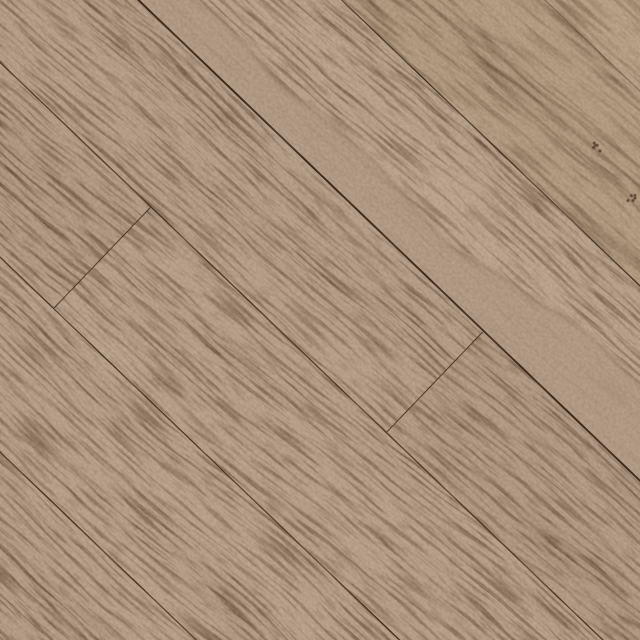
A Shadertoy shader for this texture:

```glsl
// Diagonal oak floor: staggered planks in a rotated frame, each with its own tone.
// The grain is stretched gradient noise and ring lines, bent by a slow warp;
// pores, sapwood, smudges, pin knots and dark seams are layered on top.

#define PLANK_WIDTH   0.2198
#define PLANK_LENGTH  2.0
#define ROW_SHIFT     0.0076   // offset of the seams across the boards
#define JOINT_START  -1.317    // butt joint of row zero
#define JOINT_STEP    0.5095   // stagger from row to row
#define SEAM_HALF     0.0010
#define RING_COUNT    92.0     // fine ring lines per canvas unit
#define PORE_DEPTH    0.62
#define GROWTH_DEPTH  0.15
#define LIGHT_OAK     vec3(0.72, 0.635, 0.545)
#define DARK_OAK      vec3(0.48, 0.39, 0.305)
#define SEAM_COLOUR   vec3(0.24, 0.17, 0.11)

const vec2 ALONG  = vec2(0.722, -0.692);
const vec2 ACROSS = vec2(0.692, 0.722);

float hash(vec2 p) {
    vec3 h = fract(p.xyx * 0.1031);
    h += dot(h, h.yzx + 33.33);
    return fract((h.x + h.y) * h.z);
}

float cornerSlope(vec2 cell, vec2 offset) {
    float angle = 6.2832 * hash(cell);
    return dot(vec2(cos(angle), sin(angle)), offset);
}

// Gradient noise, about -0.7 to 0.7
float noise(vec2 p) {
    vec2 i = floor(p), f = p - i;
    vec2 w = f * f * f * (f * (f * 6.0 - 15.0) + 10.0);
    vec2 e = vec2(1.0, 0.0);
    float low  = mix(cornerSlope(i, f), cornerSlope(i + e, f - e), w.x);
    float high = mix(cornerSlope(i + e.yx, f - e.yx), cornerSlope(i + 1.0, f - 1.0), w.x);
    return mix(low, high, w.y);
}

// Antialiased line coverage from distance, half width and pixel size
float line(float d, float halfWidth, float px) {
    return clamp((halfWidth - d) / px + 0.5, 0.0, 1.0) * min(1.0, 2.0 * halfWidth / px);
}

// Darkness of the wood at u along and v across the boards; q is 0..1 over one board
float woodDarkness(float u, float v, float q, float row, float id) {
    vec2 seed = 60.0 * vec2(hash(vec2(id, 3.0)), hash(vec2(id, 17.0)));
    float coarse = step(4.5, row);

    // Bent cross-grain coordinate
    float skew = 0.02 + 0.05 * hash(vec2(id, 41.0));
    float bend = mix(0.012, 0.026, hash(vec2(id, 29.0)));
    float ring = v - skew * u + bend * noise(vec2(u * 2.2, v * 5.0) + seed)
               + 0.003 * noise(vec2(u * 12.0, v * 22.0) + seed);

    // Broad bands and thin growth contours
    float broad  = noise(vec2(u * 1.6, ring * 15.0) + seed);
    float figure = noise(vec2(u * 2.0, ring * mix(40.0, 25.0, coarse)) + seed.yx);
    float growth = smoothstep(0.10, 0.0, abs(figure)) * smoothstep(-0.3, 0.3, broad);

    // Long pores follow ring lines and break up; short ones are scattered
    float phase  = 5.0 * noise(vec2(u * 5.0, ring * 24.0) + seed.yx);
    float rings  = sin(6.2832 * RING_COUNT * mix(1.0, 0.8, coarse) * ring + phase);
    float breaks = noise(vec2(u * 10.0, ring * mix(140.0, 110.0, coarse)) + seed);
    float pores  = smoothstep(-0.08, 0.50, breaks + 0.19 * rings);
    float fine   = smoothstep(0.0, 0.4, noise(vec2(u * 30.0, ring * 215.0) + seed.yx));
    float speck  = noise(vec2(u * 170.0, v * 230.0));
    float density = clamp(0.90 + 0.45 * broad, 0.5, 1.2) * mix(1.0, 0.65, coarse);

    // Smooth sapwood strip with a dark wavy rim on one row
    float rim = q - 0.33 - 0.18 * u - 0.22 * noise(vec2(u * 5.0, 3.5));
    float sapRow = 1.0 - step(0.5, abs(row - 4.0));
    float sap = sapRow * smoothstep(0.05, -0.03, rim);
    density *= 1.0 - 0.85 * sap;

    // Rare smudges of mineral stain
    float smudge = smoothstep(0.54, 0.68, noise(vec2(u * 8.0, v * 19.0) + seed.yx))
                 * smoothstep(-0.2, 0.3, noise(vec2(u * 28.0, v * 75.0)));

    float tone = 0.07 + 0.07 * cos(1.1 * (id - 5.7)) * min(0.25 * id, 1.0);
    return tone + 0.07 * broad * (1.0 - 0.6 * sap) + density * (PORE_DEPTH * pores + 0.25 * fine)
         + GROWTH_DEPTH * growth * (1.0 + 1.5 * coarse) * (1.0 - 0.9 * sap)
         + 0.16 * sapRow * exp(-rim * rim * 2500.0) + 0.25 * smudge + 0.20 * speck + 0.13 * sap;
}

// Two clusters of tiny dark pin knots
float pinKnots(vec2 p) {
    float cover = 0.0;
    for (float k = 0.0; k < 2.0; k++) {
        vec2 centre = vec2(0.9375, 0.772) + k * vec2(0.0455, -0.085);
        for (float i = 0.0; i < 5.0; i++) {
            vec2 jitter = vec2(hash(vec2(i, k + 5.0)), hash(vec2(i, k + 11.0))) - 0.5;
            cover = max(cover, smoothstep(0.0038, 0.0010, length(p - centre - 0.020 * jitter)));
        }
    }
    return cover;
}

void mainImage(out vec4 fragColor, in vec2 fragCoord) {
    vec2 p = fragCoord / iResolution.xy;
    float px = 1.0 / min(iResolution.x, iResolution.y);
    float u = dot(p, ALONG), v = dot(p, ACROSS);

    // Plank layout
    float r = (v + ROW_SHIFT) / PLANK_WIDTH;
    float row = floor(r);
    float s = (u - JOINT_START - row * JOINT_STEP) / PLANK_LENGTH;
    float id = 2.0 * row - floor(s);

    float darkness = woodDarkness(u, v, r - row, row, id);
    vec3 colour = mix(LIGHT_OAK, DARK_OAK, clamp(darkness, -0.12, 1.15));
    colour += vec3(0.008, 0.0, -0.008) * step(4.5, row);
    colour = mix(colour, SEAM_COLOUR, 0.7 * pinKnots(p));

    // Long seams vary in depth; the outermost is faint, butt joints are thinner
    float seam = round(r);
    float heavy = 1.0 - step(0.5, abs(seam - 4.0));
    float wear = 0.85 + 0.15 * heavy + 0.35 * noise(vec2(u * 16.0, seam * 7.3));
    wear *= 1.0 - 0.6 * step(5.5, seam);
    float gap = wear * line(abs(r - seam) * PLANK_WIDTH, SEAM_HALF + 0.0005 * heavy, px);
    float joint = 0.85 * line(abs(s - round(s)) * PLANK_LENGTH, 0.8 * SEAM_HALF, px);
    colour = mix(colour, SEAM_COLOUR, clamp(max(gap, joint), 0.0, 1.0));

    fragColor = vec4(colour, 1.0);
}
```
